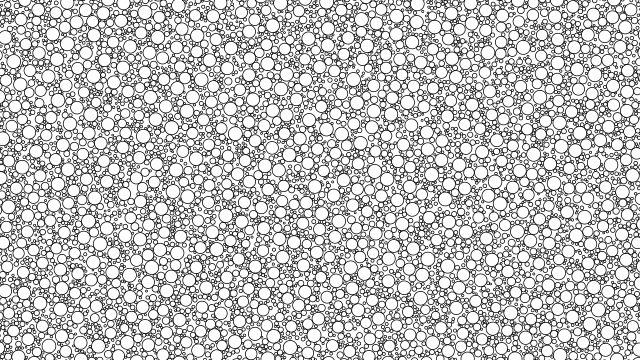
This pattern is drawn by a Shadertoy shader. Its source:

```glsl
#define BIG_RADIUS 0.0195   // largest circle, in canvas heights
#define LINE_WIDTH 0.105    // outline, in big radii
#define CONTACT_GAP 0.03    // space left between touching circles
#define TRIES 4             // random spots tested per cell
#define REACH 1.2           // how far each pass looks around its cells
#define SOFTNESS 0.95       // edge filter, in pixel widths
#define PAPER vec3(0.995)
#define INK vec3(0.01)

const int PASSES = 5;
const int MAX_CIRCLES = 96;

// Per pass: cell size, smallest radius, largest radius, share of cells used
const vec4 SIZES[PASSES] = vec4[PASSES](
    vec4(2.75, 0.80, 1.00, 0.93),
    vec4(2.00, 0.30, 0.85, 1.00),
    vec4(1.35, 0.20, 0.55, 1.00),
    vec4(0.95, 0.15, 0.36, 0.80),
    vec4(0.60, 0.12, 0.24, 0.60));

vec3 hash3(ivec3 seed) {
    uvec3 v = uvec3(seed) * 1664525u + 1013904223u;
    v.x += v.y * v.z; v.y += v.z * v.x; v.z += v.x * v.y;
    v ^= v >> 16u;
    v.x += v.y * v.z; v.y += v.z * v.x; v.z += v.x * v.y;
    return vec3(v >> 8u) / 16777216.0;
}

// Share of a pixel covered by an outline at the given distance
float strokeCoverage(float dist, float pixel) {
    float halfWidth = 0.5 * LINE_WIDTH;
    return clamp((dist + halfWidth) / pixel + 0.5, 0.0, 1.0)
         - clamp((dist - halfWidth) / pixel + 0.5, 0.0, 1.0);
}

void mainImage(out vec4 fragColor, in vec2 fragCoord) {
    float unit = iResolution.y * BIG_RADIUS;
    vec2 p = (fragCoord - 0.5 * iResolution.xy) / unit;
    float pixel = SOFTNESS / unit;

    // Circles near this point, as centre and radius
    vec3 circles[MAX_CIRCLES];
    int count = 0;

    // Earlier passes must cover the surroundings of all later cells
    float reach = 0.5 * (LINE_WIDTH + pixel);
    for (int i = 1; i < PASSES; i++) reach += REACH * SIZES[i].x;

    for (int pass = 0; pass < PASSES; pass++) {
        float cell = SIZES[pass].x, minRadius = SIZES[pass].y;
        float angle = 0.4 + 1.3 * float(pass);
        mat2 turn = mat2(cos(angle), sin(angle), -sin(angle), cos(angle));
        vec2 q = turn * p / cell;
        float span = reach / cell;
        int settled = count;

        // Turned grid with randomly shifted rows
        int lastRow = int(floor(q.y + span));
        for (int row = int(floor(q.y - span)); row <= lastRow; row++) {
            float shift = hash3(ivec3(row, 977, pass)).x;
            int lastCol = int(floor(q.x - shift + span));
            for (int col = int(floor(q.x - shift - span)); col <= lastCol; col++) {
                vec3 pick = hash3(ivec3(col, row, pass * 16));
                if (pick.x > SIZES[pass].w) continue;
                float target = mix(minRadius, SIZES[pass].z, pick.y);
                vec2 middle = vec2(float(col) + 0.5 + shift, float(row) + 0.5) * cell;
                vec3 best = vec3(0.0);

                // Keep the roomiest spot and slide it to its nearest neighbour
                for (int t = 1; t <= TRIES; t++) {
                    vec2 jitter = hash3(ivec3(col, row, pass * 16 + t)).xy - 0.5;
                    vec2 local = jitter * (cell - 2.0 * target);
                    vec2 centre = (middle + local) * turn;
                    float room = 0.5 * cell - max(abs(local.x), abs(local.y));
                    vec2 toward = vec2(0.0);
                    for (int i = 0; i < settled; i++) {
                        vec2 offset = circles[i].xy - centre;
                        float dist = length(offset);
                        float clearance = dist - circles[i].z - CONTACT_GAP;
                        if (clearance < room) {
                            room = clearance;
                            toward = offset / max(dist, 0.001);
                        }
                        if (room < minRadius) break;
                    }
                    float radius = min(target, room);
                    if (radius > best.z)
                        best = vec3(centre + toward * (room - radius), radius);
                    if (best.z >= target) break;
                }

                bool nearby = distance(best.xy, p) - best.z <= reach;
                if (best.z >= minRadius && nearby && count < MAX_CIRCLES)
                    circles[count++] = best;
            }
        }
        if (pass + 1 < PASSES) reach -= REACH * SIZES[pass + 1].x;
    }

    // Outlines darken each other where they meet
    float light = 1.0;
    for (int i = 0; i < count; i++) {
        float dist = abs(distance(p, circles[i].xy) - circles[i].z);
        light *= 1.0 - strokeCoverage(dist, pixel);
    }
    fragColor = vec4(mix(INK, PAPER, light), 1.0);
}
```
